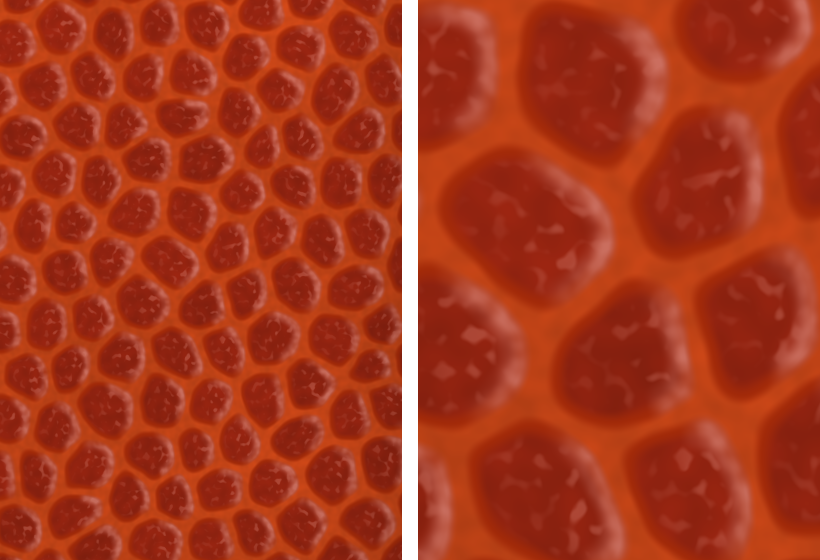
Left, the full canvas; right, a detail of the centre.
Give the GLSL for this texture, as a WebGL 1 fragment shader.

```glsl
precision highp float;
// Pebbled orange-red rubber: rounded dark bumps, soft orange grooves, pink glints on the right.

uniform vec2 u_resolution;

const vec2 SPACING = vec2(0.092, 0.097);   // bump pitch, in canvas heights
const float TILT = -0.14;                  // rotation of the packing
const float ROW_STEP = 0.866;              // hexagonal row distance
const float JITTER = 0.42;                 // irregularity of the centres
const float ROUNDNESS = 13.0;              // lower is rounder
const vec2 GLINT_DIR = vec2(0.98, 0.20);
const vec3 CORE = vec3(0.565, 0.135, 0.062);
const vec3 GROOVE = vec3(0.745, 0.258, 0.085);
const vec3 RIM = vec3(0.64, 0.165, 0.035);
const vec3 GLINT = vec3(0.79, 0.43, 0.37);

vec2 hash2(vec2 p) {
  vec2 k = vec2(dot(p, vec2(127.1, 311.7)), dot(p, vec2(269.5, 183.3)));
  return fract(sin(k) * 43758.55);
}

float gradientDot(vec2 cell, vec2 offset) {
  float angle = 6.2832 * hash2(cell).x;
  return dot(vec2(cos(angle), sin(angle)), offset);
}

float gradientNoise(vec2 p) {
  vec2 i = floor(p), f = fract(p);
  vec2 u = f * f * f * (f * (f * 6.0 - 15.0) + 10.0);
  vec2 x = vec2(1.0, 0.0), y = vec2(0.0, 1.0);
  float low = mix(gradientDot(i, f), gradientDot(i + x, f - x), u.x);
  float high = mix(gradientDot(i + y, f - y), gradientDot(i + 1.0, f - 1.0), u.x);
  return mix(low, high, u.y);
}

vec2 bumpCentre(vec2 id) {
  vec2 lattice = vec2(id.x + 0.5 * mod(id.y, 2.0), id.y * ROW_STEP);
  return lattice + JITTER * (hash2(id) - 0.5);
}

// Returns offset from the bump centre (xy), rounded border distance (z), random tone (w).
vec4 bumpField(vec2 q) {
  float row = floor(q.y / ROW_STEP + 0.5);
  vec2 base = vec2(floor(q.x - 0.5 * mod(row, 2.0) + 0.5), row);
  vec2 nearestId = base, nearest = vec2(9.0);
  for (int j = -2; j <= 2; j++) {
    for (int i = -2; i <= 2; i++) {
      vec2 id = base + vec2(float(i), float(j));
      vec2 toCentre = bumpCentre(id) - q;
      if (dot(toCentre, toCentre) < dot(nearest, nearest)) {
        nearest = toCentre;
        nearestId = id;
      }
    }
  }
  // Smooth minimum of the distances to all border lines
  float sum = 0.0;
  for (int j = -2; j <= 2; j++) {
    for (int i = -2; i <= 2; i++) {
      if (i == 0 && j == 0) continue;
      vec2 other = bumpCentre(nearestId + vec2(float(i), float(j))) - q;
      float border = dot(0.5 * (nearest + other), normalize(other - nearest));
      sum += exp(-ROUNDNESS * border);
    }
  }
  return vec4(-nearest, -log(sum) / ROUNDNESS, hash2(nearestId + 31.0).y);
}

void main() {
  vec2 p = gl_FragCoord.xy / u_resolution.y;
  float c = cos(TILT), s = sin(TILT);
  vec2 q = mat2(c, s, -s, c) * (p / SPACING) + 40.0;
  q += 0.22 * vec2(gradientNoise(q * 0.45), gradientNoise(q * 0.45 + 17.0));

  vec4 bump = bumpField(q);
  vec2 offset = vec2(c * bump.x + s * bump.y, c * bump.y - s * bump.x);
  float edge = bump.z + 0.035 * gradientNoise(q * 3.3);
  float side = dot(offset, GLINT_DIR) / max(length(offset), 0.001);

  // Fine surface grain
  float coarse = gradientNoise(q * 5.0 + 7.0);
  float fine = gradientNoise(q * 9.5 + 3.0);
  float broad = gradientNoise(p * 3.0 + 5.0);

  // Groove, shaded rim and dark core
  vec3 groove = GROOVE * (1.0 + 0.07 * coarse + 0.05 * fine + 0.10 * broad);
  vec3 core = CORE * (0.96 + 0.08 * bump.w + 0.10 * coarse);
  vec3 color = mix(groove, RIM, smoothstep(0.015, 0.085, edge));
  color = mix(color, core, smoothstep(0.07, 0.16, edge));

  // Broken crescent of light along the right flank
  float band = smoothstep(0.01, 0.085, edge) * (1.0 - smoothstep(0.10, 0.23, edge));
  float crescent = band * smoothstep(0.05, 0.85, side);
  color = mix(color, GLINT, crescent * clamp(0.72 + 0.5 * coarse + 0.4 * fine, 0.0, 1.0));

  // Small pale flecks on the crown
  float crown = smoothstep(0.10, 0.20, edge) * (0.65 + 0.35 * side);
  float fleck = smoothstep(0.08, 0.50, fine + 0.35 * coarse);
  color = mix(color, GLINT, 0.48 * crown * fleck);

  // Gentle falloff of the light toward the right and bottom
  float light = 1.0 + 0.05 * (p.y - 0.5) - 0.10 * smoothstep(0.55, 0.80, p.x);
  gl_FragColor = vec4(color * light, 1.0);
}
```
